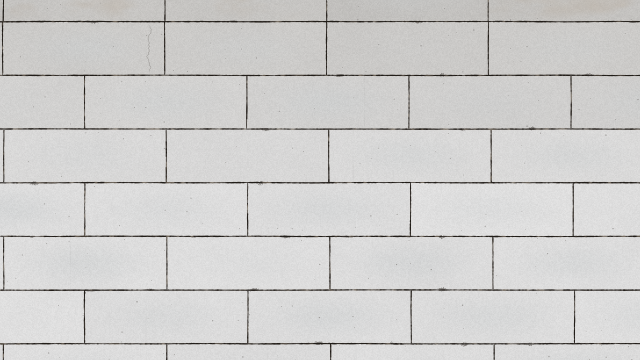
Write a WebGL 1 fragment shader that draws this texture.

```glsl
precision highp float;
// Wall of pale aerated-concrete blocks in running bond with thin dark joints.
uniform vec2 u_resolution;

// Layout, in canvas heights measured from the top left corner
const float COURSE_HEIGHT = 0.1491;
const float FIRST_JOINT_Y = 0.0602;
const float BLOCK_WIDTH = 0.4490;
const float WIDTH_GROWTH = 0.0008;   // extra block width per course downward
const float FIRST_JOINT_X = 0.0090;
const float JOINT_JITTER = 0.0040;
const float BED_HALF_WIDTH = 0.0016;
const float HEAD_HALF_WIDTH = 0.0014;
const float JOINT_WOBBLE = 0.0010;

// Wear
const float CHIP_SPACING = 0.17;
const float CHIP_CHANCE = 0.30;
const float PIT_CELL = 0.036;
const float PIT_CHANCE = 0.16;
const float STREAK_CHANCE = 0.30;
const float GRAIN = 0.042;
const vec2 CRACK_POS = vec2(0.412, 0.135);

// Colours
const vec3 UPPER_BLOCK = vec3(0.768, 0.762, 0.752);
const vec3 LOWER_BLOCK = vec3(0.866, 0.865, 0.865);
const vec3 COOL_CLOUD = vec3(0.800, 0.811, 0.814);
const vec3 JOINT_DARK = vec3(0.130, 0.112, 0.095);
const vec3 JOINT_BROWN = vec3(0.440, 0.400, 0.350);
const vec3 STAIN = vec3(0.690, 0.620, 0.540);
const vec3 PIT_GREY = vec3(0.450, 0.435, 0.420);

float hash(vec2 p) {
  vec3 q = fract(vec3(p.xyx) * 0.1031);
  q += dot(q, q.yzx + 33.33);
  return fract((q.x + q.y) * q.z);
}

float noise(vec2 p) {
  vec2 i = floor(p), f = fract(p);
  f = f * f * (3.0 - 2.0 * f);
  return mix(mix(hash(i), hash(i + vec2(1.0, 0.0)), f.x),
             mix(hash(i + vec2(0.0, 1.0)), hash(i + 1.0), f.x), f.y);
}

float fbm(vec2 p) {
  float sum = 0.0, amp = 0.5;
  for (int i = 0; i < 4; i++) {
    sum += amp * noise(p);
    p = p * 2.03 + 17.1;
    amp *= 0.5;
  }
  return sum / 0.9375;
}

// Antialiased coverage of a shape with signed distance d
float cover(float d, float px) {
  return clamp(0.5 - d / px, 0.0, 1.0);
}

// Antialiased coverage of a line, exact even when thinner than a pixel
float stroke(float offset, float halfWidth, float px) {
  float low = max(offset - 0.5 * px, -halfWidth);
  float high = min(offset + 0.5 * px, halfWidth);
  return clamp((high - low) / px, 0.0, 1.0);
}

// Irregular notches broken out along the bed joint
float chips(float x, float offset, float line, float px) {
  float cell = floor(x / CHIP_SPACING);
  vec2 id = vec2(cell + 7.0, line + 31.0);
  float center = (cell + 0.15 + 0.7 * hash(id)) * CHIP_SPACING;
  float side = hash(id + 5.3) < 0.65 ? 0.0015 : -0.0015;
  vec2 radius = vec2(0.004 + 0.008 * hash(id + 9.1), 0.0015 + 0.0035 * hash(id + 2.7));
  vec2 q = vec2(x - center, offset - side) / radius;
  float rough = 0.9 * (noise(vec2(x, offset) * 380.0) - 0.5);
  float d = (length(q) - 1.0 + rough) * radius.y;
  return cover(d, px) * step(hash(id + 14.9), CHIP_CHANCE);
}

// Sparse small pores
float pits(vec2 p, float px) {
  vec2 id = floor(p / PIT_CELL);
  vec2 center = (id + 0.2 + 0.6 * vec2(hash(id + 3.1), hash(id + 8.6))) * PIT_CELL;
  float radius = mix(0.0005, 0.0018, pow(hash(id + 21.0), 3.0));
  return cover(length(p - center) - radius, px) * step(hash(id + 40.0), PIT_CHANCE);
}

void main() {
  float px = 1.0 / u_resolution.y;
  vec2 p = vec2(gl_FragCoord.x, u_resolution.y - gl_FragCoord.y) * px;

  // Courses: the two uppermost share their head joints, the rest alternate
  float v = (p.y - FIRST_JOINT_Y) / COURSE_HEIGHT;
  float course = floor(v) + 1.0;
  float width = BLOCK_WIDTH + WIDTH_GROWTH * course;
  float shift = course < 0.5 ? 0.0 : 0.5 * (1.0 - mod(course, 2.0));
  float startX = FIRST_JOINT_X + JOINT_JITTER * (hash(vec2(course, 4.0)) - 0.5);
  float u = (p.x - startX) / width - shift;
  vec2 block = vec2(floor(u), course) + 11.0;
  vec2 local = fract(vec2(u, v));

  // Block face: paler downward, varied per block, with cool cloudy centres
  vec3 color = mix(UPPER_BLOCK, LOWER_BLOCK, smoothstep(-0.3, 4.2, course));
  color += 0.022 * (hash(block) - 0.5) + 0.022 * (fbm(p * 5.0) - 0.5);
  float cloud = 1.0 - smoothstep(0.0, 1.0, length((local - 0.5) * 2.0));
  color = mix(color, COOL_CLOUD, 0.55 * cloud * hash(block + 6.0));
  color += GRAIN * (noise(p * 410.0) - 0.5) + 0.25 * GRAIN * (noise(p * 170.0) - 0.5);

  // Faint vertical streaks and top stains
  float streakX = (local.x - mix(0.1, 0.9, hash(block + 2.0))) * width;
  float streak = stroke(streakX, 0.001, px) * step(hash(block + 8.0), STREAK_CHANCE);
  color -= 0.05 * streak * noise(p * vec2(9.0, 30.0));
  float stain = smoothstep(0.52, 0.85, fbm(p * vec2(6.0, 14.0) + 3.0));
  color = mix(color, STAIN, 0.28 * stain * (1.0 - smoothstep(0.02, 0.07, p.y)));

  // Hairline crack
  float crackX = CRACK_POS.x + 0.03 * (fbm(vec2(p.y * 45.0, 2.0)) - 0.5);
  float crack = stroke(p.x - crackX, 0.0010, px);
  crack *= 1.0 - smoothstep(0.055, 0.072, abs(p.y - CRACK_POS.y));
  color = mix(color, PIT_GREY, 0.45 * crack);
  color = mix(color, PIT_GREY, 0.6 * pits(p, px));

  // Joints: width drifts along each one, with fine ragged edges and chips
  float line = floor(v + 0.5), post = floor(u + 0.5);
  float bedOffset = (v - line) * COURSE_HEIGHT + JOINT_WOBBLE * (noise(vec2(p.x * 7.0, line * 9.0)) - 0.5);
  float headOffset = (u - post) * width + JOINT_WOBBLE * (noise(vec2(p.y * 14.0, post * 5.0)) - 0.5);
  float ragged = 0.4 + 0.6 * noise(p * 38.0) + 0.6 * noise(p * 210.0);
  float bed = stroke(bedOffset, BED_HALF_WIDTH * ragged, px);
  float head = stroke(headOffset, HEAD_HALF_WIDTH * ragged, px);
  float edge = min(abs(bedOffset), abs(headOffset));
  color = mix(color, STAIN, 0.25 * exp(-edge / 0.0018) * noise(p * 90.0));
  color = mix(color, PIT_GREY, 0.75 * chips(p.x, bedOffset, line, px));
  vec3 joint = mix(JOINT_DARK, JOINT_BROWN, smoothstep(0.55, 1.0, noise(p * 75.0 + 5.0)));
  color = mix(color, joint, max(bed, head));

  gl_FragColor = vec4(color, 1.0);
}
```
